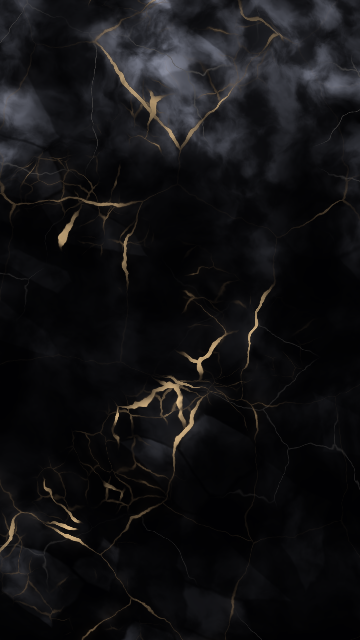
Give the GLSL for this texture, as a Shadertoy shader.

```glsl
// Black marble slab with smoky slate clouds and broken gold veins.

const vec3 BLACK = vec3(0.005, 0.005, 0.010);
const vec3 SLATE = vec3(0.95, 0.98, 1.09);    // tint of the clouds
const vec3 ASH = vec3(0.33, 0.32, 0.31);      // hairline cracks
const vec3 BRONZE = vec3(0.40, 0.31, 0.21);   // thin gold
const vec3 GOLD = vec3(0.84, 0.71, 0.52);     // thick gold
const float WANDER = 0.15;       // broad bending of veins
const float JAGGED = 0.034;      // small kinks of veins
const float VEIN_SCALE = 2.7;    // large dark plates per canvas width
const float WEB_SCALE = 6.5;     // small gold loops per canvas width
const float HAIR_SCALE = 3.4;
const float SHARD_SCALE = 5.5;
const float SOFTNESS = 0.0024;   // edge blur of veins
const float TOP_HAZE = 0.19;
const float PLUME_HAZE = 0.15;

vec2 hash2(vec2 c) {
    vec3 q = fract(c.xyx * vec3(0.1031, 0.1030, 0.0973));
    q += dot(q, q.yzx + 33.33);
    return fract((q.xx + q.yz) * q.zy);
}

float noise(vec2 p) {
    vec2 i = floor(p), f = fract(p);
    f = f * f * (3.0 - 2.0 * f);
    float low = mix(hash2(i).x, hash2(i + vec2(1, 0)).x, f.x);
    float high = mix(hash2(i + vec2(0, 1)).x, hash2(i + vec2(1, 1)).x, f.x);
    return mix(low, high, f.y);
}

float fbm(vec2 p) {
    float sum = 0.0, amp = 0.5;
    for (int i = 0; i < 5; i++) {
        sum += amp * noise(p);
        p = mat2(1.6, 1.2, -1.2, 1.6) * p + 17.3;
        amp *= 0.5;
    }
    return sum;
}

vec2 warp(vec2 p, float amount, float scale) {
    return p + amount * (vec2(fbm(p * scale + 5.0), fbm(p * scale + 41.0)) - 0.5);
}

// Cellular noise: x = distance to the nearest cell border, y = cell hash.
vec2 cells(vec2 p) {
    vec2 base = floor(p), f = fract(p), nearCell, nearVec;
    float best = 9.0;
    for (int y = -1; y <= 1; y++)
    for (int x = -1; x <= 1; x++) {
        vec2 g = vec2(x, y);
        vec2 r = g + hash2(base + g) - f;
        if (dot(r, r) < best) { best = dot(r, r); nearCell = g; nearVec = r; }
    }
    float border = 9.0;
    for (int y = -2; y <= 2; y++)
    for (int x = -2; x <= 2; x++) {
        vec2 g = nearCell + vec2(x, y);
        vec2 r = g + hash2(base + g) - f;
        vec2 d = r - nearVec;
        if (dot(d, d) > 1e-4) border = min(border, dot(0.5 * (nearVec + r), normalize(d)));
    }
    return vec2(border, hash2(base + nearCell + 71.0).y);
}

float stroke(float dist, float halfWidth) {
    float soft = max(SOFTNESS, 1.0 / iResolution.x);
    return 1.0 - smoothstep(halfWidth - 0.3 * soft, halfWidth + soft, dist);
}

float segment(vec2 p, vec2 a, vec2 b) {
    vec2 ab = b - a;
    return length(p - a - ab * clamp(dot(p - a, ab) / dot(ab, ab), 0.0, 1.0));
}

// Zigzag band, wider swings toward the bottom, where gold gathers.
float goldBelt(vec2 p) {
    float t = 1.6 - p.y;
    float x = 0.41 + 0.25 * cos(3.1416 * (3.1 * t - 0.66 * t * t));
    float d = (p.x - x) / 0.19;
    return exp(-d * d);
}

void mainImage(out vec4 fragColor, in vec2 fragCoord) {
    vec2 p = fragCoord / iResolution.x;
    p.y *= 1.7778 * iResolution.x / iResolution.y;
    vec2 q = warp(warp(p, JAGGED, 15.0), WANDER, 3.0);
    float belt = goldBelt(q);
    float top = smoothstep(0.95, 1.7, p.y);
    float vein = cells(q * VEIN_SCALE + 4.0).x / VEIN_SCALE;

    // Wispy clouds that thin out inside plates, a diagonal plume, angular shards
    float cloud = smoothstep(0.32, 0.74, fbm(warp(q, 0.2, 4.0) * 5.0 + 9.0));
    float grit = smoothstep(0.22, 0.76, fbm(q * 16.0 + 3.0));
    float rim = 0.45 + 0.75 * exp(-vein / 0.05);
    float plumeDist = segment(q, vec2(0.42, 1.62), vec2(0.68, 1.20)) / 0.09;
    float plume = exp(-plumeDist * plumeDist);
    vec2 shard = cells(warp(p * vec2(1.0, 1.15) + p.yx * 0.3, 0.07, 6.0) * SHARD_SCALE);
    float shardTone = smoothstep(0.70, 0.95, shard.y) * smoothstep(0.0, 0.05, shard.x);
    float haze = cloud * rim * (0.03 + 0.03 * belt + TOP_HAZE * top) + 0.035 * top;
    haze += PLUME_HAZE * plume * (0.25 + 0.75 * cloud);
    haze += shardTone * (0.015 + 0.08 * belt + 0.04 * top) * (0.4 + cloud);
    haze *= 0.35 + 1.3 * grit;
    vec3 color = BLACK + SLATE * haze;

    // Pale hairline cracks
    float hair = cells(warp(q + 3.7, 0.1, 5.0) * HAIR_SCALE).x / HAIR_SCALE;
    float hairGate = smoothstep(0.45, 0.72, noise(p * 4.0 + 23.0));
    color = mix(color, ASH, stroke(hair, 0.0004) * hairGate * (0.35 + 0.35 * top));

    // Long gold veins around the large plates
    float swell = smoothstep(0.3, 0.85, noise(p * 10.0 + 50.0));
    float veinGate = smoothstep(0.32, 0.62, 0.55 * noise(p * 3.3 + 12.0) + 0.36 * belt);
    float veinWidth = mix(0.0002, 0.0045, swell * veinGate);
    float gold = stroke(vein, veinWidth) * (0.10 + 0.75 * veinGate * (0.45 + 0.55 * swell));
    float glow = exp(-vein / 0.015) * veinGate;

    // Broken gold loops gathered in the belt, at two sizes
    for (int i = 0; i < 2; i++) {
        float k = float(i);
        float scale = WEB_SCALE * (1.0 + 1.4 * k);
        float web = cells(warp(q + 2.0 * k, 0.06, 8.0) * scale + 31.0).x / scale;
        float gate = smoothstep(0.46, 0.66, fbm(p * 7.0 + 19.0 * k + 8.0)) * smoothstep(0.25, 0.75, belt);
        float width = mix(0.0002, 0.0056 - 0.003 * k, swell * gate);
        gold = max(gold, stroke(web, width) * gate * (0.55 + 0.45 * swell) * (1.0 - 0.45 * k));
        glow = max(glow, exp(-web / 0.012) * gate * 0.8);
    }
    color += BRONZE * 0.13 * glow * grit;
    vec3 metal = mix(BRONZE, GOLD, smoothstep(0.25, 0.8, gold) * (0.55 + 0.45 * swell));
    color = mix(color, metal * (0.7 + 0.4 * grit), gold);

    fragColor = vec4(color, 1.0);
}
```
